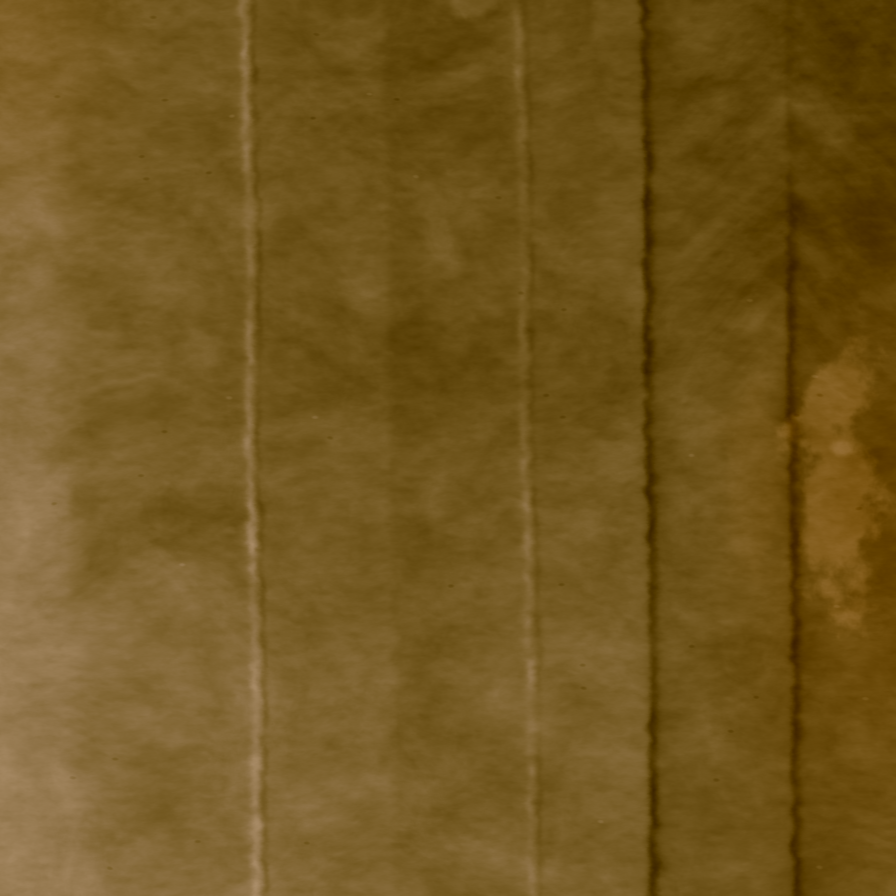
This texture is drawn by a Shadertoy shader. Its source:

```glsl
// Aged ochre plaster boards: upright panels split by pale ridges and dark grooves.
// A scalar tone is built from broad gradients, warped noise, seams and stains,
// then mapped to a brown ramp with a warm tint towards the right edge.

#define DARK_BROWN vec3(0.35, 0.25, 0.025)
#define PALE_TAN vec3(0.56, 0.45, 0.28)
#define WARM_TINT vec3(0.045, 0.0, -0.04)
#define CONTRAST 1.2
#define MOTTLE 0.50
#define BLOTCH 0.42
#define FIBRE 0.26
#define CHEVRON 0.50
#define RIDGE_WIDTH 0.0055
#define GROOVE_WIDTH 0.0065

float hash(vec2 p) {
    vec3 q = fract(vec3(p.xyx) * 0.1031);
    q += dot(q, q.yzx + 33.33);
    return fract((q.x + q.y) * q.z);
}

float noise(vec2 p) {
    vec2 i = floor(p), f = fract(p);
    f = f * f * (3.0 - 2.0 * f);
    return mix(mix(hash(i), hash(i + vec2(1, 0)), f.x),
               mix(hash(i + vec2(0, 1)), hash(i + vec2(1, 1)), f.x), f.y);
}

// Layered noise, centred on zero
float layers(vec2 p) {
    float sum = 0.0, amp = 0.5;
    for (int i = 0; i < 5; i++) {
        sum += amp * (noise(p) - 0.5);
        p = mat2(1.6, 1.2, -1.2, 1.6) * p + 7.3;
        amp *= 0.52;
    }
    return sum;
}

float bell(float d, float width) {
    return exp(-d * d / (width * width));
}

// Soft blob with a ragged outline; edge is its softness
float blob(vec2 p, vec2 centre, vec2 radius, float edge) {
    float d = length((p - centre) / radius) + 2.4 * layers(p * 24.0 + centre);
    return 1.0 - smoothstep(1.0 - edge, 1.0 + edge, d);
}

// Signed distance across a slightly leaning, rough seam
float seam(vec2 p, float x, float lean) {
    float wander = 0.001 * sin(p.y * 13.0 + x * 40.0);
    float rough = 0.010 * layers(vec2(x * 91.0 + p.x * 45.0, p.y * 75.0));
    return p.x - x - lean * (1.0 - p.y) - wander - rough;
}

// Pale worn line with a thin shadow on its right flank
float ridge(float d, float y, float seed) {
    float chipped = noise(vec2(seed + 5.0, y * 85.0));
    float wear = 0.3 + 1.5 * noise(vec2(seed, y * 16.0)) * chipped;
    wear += 0.5 * bell(y - 0.42, 0.06) * (0.4 + chipped);
    float shadow = 0.2 + 0.5 * noise(vec2(seed + 8.0, y * 60.0));
    return wear * bell(d, RIDGE_WIDTH) + 0.15 * bell(d, 0.014) - shadow * bell(d - 0.0105, 0.004);
}

// Dark cut, crisp on the left and shaded on the right
float groove(float d, float y, float seed) {
    float depth = 0.55 + 0.5 * noise(vec2(seed, y * 18.0)) + 0.4 * noise(vec2(seed, y * 70.0));
    float shade = smoothstep(-0.008, 0.0, d) * exp(-max(d, 0.0) / 0.018);
    return depth * (0.6 * bell(d, GROOVE_WIDTH) + 0.4 * shade);
}

// Sparse cellular specks: small pits and chips
float specks(vec2 p) {
    vec2 cell = floor(p), f = fract(p);
    vec2 centre = 0.25 + 0.5 * vec2(hash(cell + 3.1), hash(cell + 8.7));
    float d = length((f - centre) * vec2(0.7, 1.3));
    float kind = hash(cell + 21.0);
    return (1.0 - smoothstep(0.03, 0.15, d)) * (step(0.985, kind) - step(kind, 0.015));
}

void mainImage(out vec4 fragColor, in vec2 fragCoord) {
    vec2 uv = fragCoord / iResolution.xy;
    float x = uv.x, y = uv.y;

    // Broad light: pale lower left, dark upper right
    float tone = 0.41 + 0.36 * (0.5 - y);
    tone += 0.22 * smoothstep(0.5, 0.05, x) * (1.2 - 0.5 * y);
    tone -= 0.20 * smoothstep(0.68, 1.0, x) + 0.08 * smoothstep(0.715, 0.735, x);

    // Panel steps
    float leftEdge = seam(uv, 0.07, 0.04);
    float middleEdge = seam(uv, 0.43, 0.012);
    tone += 0.25 * (1.0 - smoothstep(-0.04, 0.015, leftEdge)) * (0.6 + 0.5 * bell(y - 0.4, 0.35));
    tone -= 0.13 * smoothstep(-0.008, 0.008, middleEdge) * exp(-max(middleEdge, 0.0) / 0.09);

    // Mottled plaster, blotches and fine sideways fibre
    vec2 warp = vec2(layers(uv * 5.0), layers(uv * 5.0 + 31.0));
    tone += MOTTLE * layers(uv * vec2(6.0, 8.0) + 2.0 * warp);
    tone += BLOTCH * layers(uv * vec2(24.0, 32.0) + 3.0 * warp + 11.0);
    tone += FIBRE * layers(uv * vec2(65.0, 150.0) + 2.0 * warp);

    // Brush marks fanning down from the right groove
    float fan = y + 0.95 * abs(x - 0.88);
    float fanArea = smoothstep(0.72, 0.79, x) * smoothstep(0.45, 0.65, y);
    tone += CHEVRON * fanArea * layers(vec2(fan * 28.0, x * 8.0) + warp);

    // Stains, bare patch and chips
    tone -= 0.24 * blob(uv, vec2(0.235, 0.435), vec2(0.045, 0.025), 0.6);
    tone -= 0.16 * blob(uv, vec2(0.50, 0.95), vec2(0.05, 0.035), 0.7);
    tone += 0.30 * blob(uv, vec2(0.52, 1.0), vec2(0.025, 0.018), 0.4);
    float patchMask = blob(uv, vec2(0.930, 0.47), vec2(0.045, 0.115), 0.35);
    patchMask += 0.4 * blob(uv, vec2(0.845, 0.46), vec2(0.035, 0.08), 0.7);
    tone += 0.42 * patchMask + 0.25 * blob(uv, vec2(0.94, 0.50), vec2(0.016, 0.010), 0.4);
    tone += 0.22 * specks(uv * 42.0 + warp);

    // Seams
    tone += 0.38 * ridge(seam(uv, 0.273, 0.014), y, 2.0);
    tone += 0.25 * ridge(seam(uv, 0.578, 0.016), y, 9.0);
    tone -= 0.60 * groove(seam(uv, 0.720, 0.011), y, 4.0);
    tone -= 0.52 * groove(seam(uv, 0.880, 0.010), y, 7.0) * (0.25 + 0.75 * smoothstep(0.85, 0.6, y));
    tone = 0.42 + CONTRAST * (tone - 0.42);

    // Colour ramp with warm edges
    vec3 color = DARK_BROWN + (PALE_TAN - DARK_BROWN) * tone;
    color.b -= 0.08 * max(tone * (1.0 - tone), 0.0);
    float warmth = 0.75 * smoothstep(0.72, 1.0, x) * bell(y - 0.38, 0.36) + 0.4 * patchMask;
    warmth += 0.4 * smoothstep(0.22, 0.0, x) * smoothstep(0.6, 1.0, y);
    color += WARM_TINT * min(warmth, 1.1);
    fragColor = vec4(clamp(color, 0.0, 1.0), 1.0);
}
```
